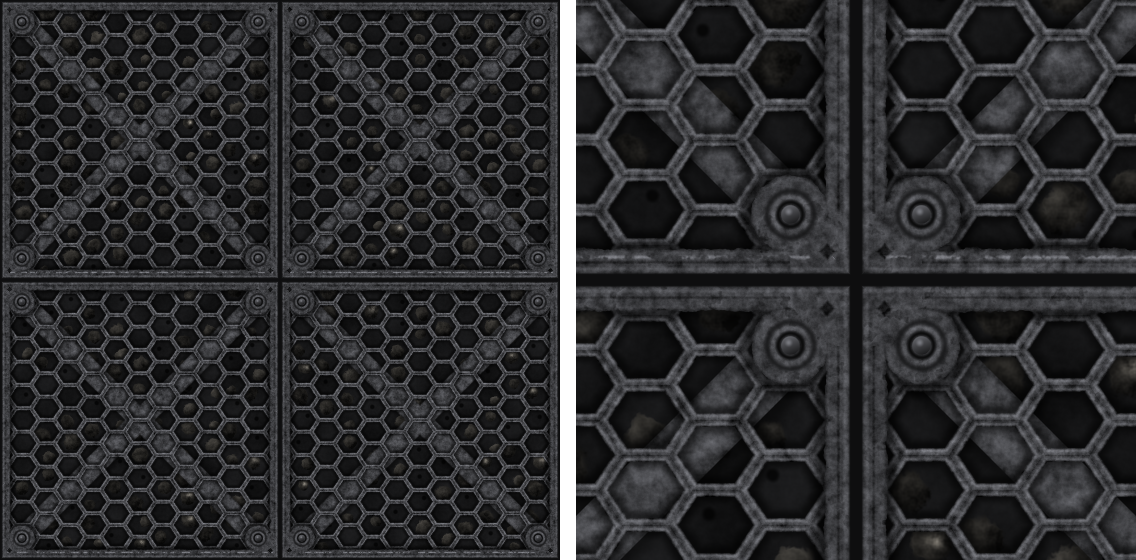
Left: the whole. Right: its middle third, enlarged.
Give the GLSL for this texture, as a Shadertoy shader.

```glsl
// Worn steel grating: square framed panels with a hexagonal mesh, a cross brace
// and dark rubble behind it, and a bolted plate in each corner.
// Layers are stacked from back to front using distances and wrapping gradient noise.
#define PANELS 2.0          // panels across and down
#define CELLS 12.0          // mesh columns and rows in a panel (even)
#define WIRE 0.098          // half width of the mesh wire, in cells
#define GAP 0.008           // dark joint, in panels
#define FRAME 0.037         // inner edge of the frame, in panels
#define BRACE 0.037         // half width of the brace, in panels
#define BOLT_INSET 0.078    // bolt distance from the panel edges
#define PLATE 0.047         // corner plate radius
#define RUBBLE 0.55         // share of cells holding a stone
#define WEAR 0.24           // strength of the surface grain

const vec3 STEEL = vec3(0.98, 0.99, 1.04);
const vec3 STONE = vec3(1.06, 1.02, 0.95);

vec2 hash2(vec2 p) {
    vec3 h = fract(p.xyx * vec3(0.1031, 0.1030, 0.0973));
    h += dot(h, h.yzx + 33.33);
    return fract((h.xx + h.yz) * h.zy);
}

float cornerSlope(vec2 cell, vec2 offset, float period) {
    float angle = 6.2832 * hash2(mod(cell, period) + 7.0).x;
    return dot(vec2(cos(angle), sin(angle)), offset);
}

// Gradient noise over the canvas that wraps after a whole period.
float noise(vec2 uv, float period) {
    vec2 p = uv * period, i = floor(p), f = p - i;
    vec2 s = f * f * f * (f * (f * 6.0 - 15.0) + 10.0), o = vec2(0, 1);
    return mix(mix(cornerSlope(i, f, period), cornerSlope(i + o.yx, f - o.yx, period), s.x),
               mix(cornerSlope(i + o, f - o, period), cornerSlope(i + 1.0, f - 1.0, period), s.x), s.y);
}

float fbm(vec2 uv, float period) {
    float sum = 0.0, gain = 1.0;
    for (int k = 0; k < 4; k++) {
        sum += gain * noise(uv, period);
        period *= 2.0;
        gain *= 0.65;
    }
    return sum;
}

float hexRadius(vec2 p) {
    p = abs(p);
    return max(p.y, 0.75 * p.x + 0.5 * p.y);
}

// Coverage of the region where distance d is negative.
float fill(float d, float blur) { return 1.0 - smoothstep(-blur, blur, d); }

// Soft line where x is near the centre.
float line(float x, float centre, float width) {
    return 1.0 - smoothstep(0.0, width, abs(x - centre));
}

void mainImage(out vec4 fragColor, in vec2 fragCoord) {
    vec2 uv = fragCoord / iResolution.xy;
    float aa = 0.8 * PANELS / min(iResolution.x, iResolution.y);
    vec2 q = fract(uv * PANELS) - 0.5;
    float edge = 0.5 - max(abs(q.x), abs(q.y));
    float grain = fbm(uv, 64.0), fine = fbm(uv, 160.0);
    float scratch = smoothstep(0.30, 0.60, grain);

    // Nearest cell of the two interleaved column sets
    vec2 g = uv * PANELS * CELLS;
    vec2 even = vec2(2.0 * floor(g.x * 0.5 + 0.5), floor(g.y) + 0.5);
    vec2 odd = vec2(2.0 * floor(g.x * 0.5) + 1.0, floor(g.y + 0.5));
    vec2 centre = hexRadius(g - even) < hexRadius(g - odd) ? even : odd;
    vec2 local = g - centre, id = mod(centre, PANELS * CELLS);
    float rim = 0.5 - hexRadius(local);
    float aaCell = aa * CELLS;

    // Dim floor with small pits
    vec2 rnd = hash2(id * 2.0 + 3.0), rnd2 = hash2(id * 2.0 + 91.0);
    float base = 0.085 + 0.06 * noise(uv, 20.0) + 0.012 * fine + 0.03 * local.y * (rnd.y - 0.3);
    float pit = length(local - 0.5 * (rnd2 - 0.5)) - 0.09;
    base *= 1.0 - 0.7 * fill(pit, 0.04) * step(0.6, rnd2.y);
    vec3 col = STEEL * base;

    // Stones lit from above, a few with a bright glint
    vec2 s = (local - 0.55 * (rnd2 - 0.5)) / mix(0.22, 0.42, rnd.y);
    float stoneR = length(s) + 0.3 * grain;
    float lit = clamp(0.45 + 0.4 * s.y - 0.2 * s.x, 0.0, 1.0);
    float stone = 0.05 + 0.17 * lit * (0.5 + rnd2.x) + 0.09 * grain;
    stone += step(0.86, rnd2.y) * 0.32 * exp(-7.0 * dot(s - 0.2, s - 0.2)) * (1.0 + grain);
    col = mix(col, STONE * max(stone, 0.03), fill(stoneR - 0.95, 0.12) * step(rnd.x, RUBBLE));

    // Diagonal brace
    float brace = abs(abs(q.x) - abs(q.y)) * 0.707 - BRACE;
    col *= 1.0 - 0.4 * fill(brace - 0.012, 0.012);
    float braceTone = 0.265 + 0.13 * grain + 0.06 * fine - 0.07 * line(brace, 0.0, 0.008);
    col = mix(col, STEEL * braceTone, fill(brace, aa));

    // Mesh wire: shadow below, grooved band above
    col *= mix(0.42, 1.0, smoothstep(WIRE, WIRE + 0.17, rim + 0.06 * local.y));
    float wire = 0.27 + WEAR * (0.5 * grain + 0.55 * fine) - 0.10 * scratch;
    wire += 0.10 * line(rim, WIRE * 0.60, 0.035) - 0.05 * line(rim, 0.0, 0.03);
    wire -= 0.12 * smoothstep(WIRE * 0.7, WIRE, rim) + 0.07 * local.y;
    col = mix(col, STEEL * wire, fill(rim - WIRE, aaCell));

    // Frame and corner plates, joined in one outline with ragged edges
    vec2 k = abs(q) - (0.5 - BOLT_INSET);
    float r = length(k);
    float plate = min(r - PLATE, max(-k.x, -k.y));
    float body = min(edge - FRAME, plate) + 0.004 * grain;
    col *= mix(0.35, 1.0, smoothstep(0.0, 0.022, body));
    float metal = 0.255 + WEAR * (0.45 * grain + 0.4 * fine) - 0.10 * scratch;
    metal += 0.07 * line(edge, GAP + 0.005, 0.004) - 0.08 * line(edge, 0.021, 0.003) * step(0.0, plate);
    metal -= 0.10 * line(body, 0.0, 0.005);
    float lowerSide = step(q.y, -abs(q.x));
    metal += 0.20 * lowerSide * line(edge, 0.027, 0.004) * smoothstep(-0.2, 0.2, grain);
    metal -= 0.17 * fill(abs(k.x - 0.044) + abs(k.y - 0.044) - 0.009, 0.003);

    // Bolt: recess, washer ring, groove and domed head
    vec2 b = k * sign(q);
    metal = mix(metal, 0.09, 0.8 * line(r, 0.028, 0.006));
    metal += 0.07 * line(r, 0.021, 0.005) * (1.0 + 25.0 * b.y);
    metal = mix(metal, 0.05, line(r, 0.0145, 0.005));
    metal = mix(metal, 0.25 + 12.0 * (b.y - b.x * 0.4), fill(r - 0.011, aa));
    metal += 0.18 * fill(length(b - vec2(-0.002, 0.003)) - 0.003, 0.003);
    col = mix(col, STEEL * max(metal, 0.04), fill(body, aa));

    // Dark joint between panels
    col = mix(col, STEEL * 0.055, fill(edge - GAP, aa + 0.001));
    fragColor = vec4(clamp(col, 0.0, 1.0), 1.0);
}
```
